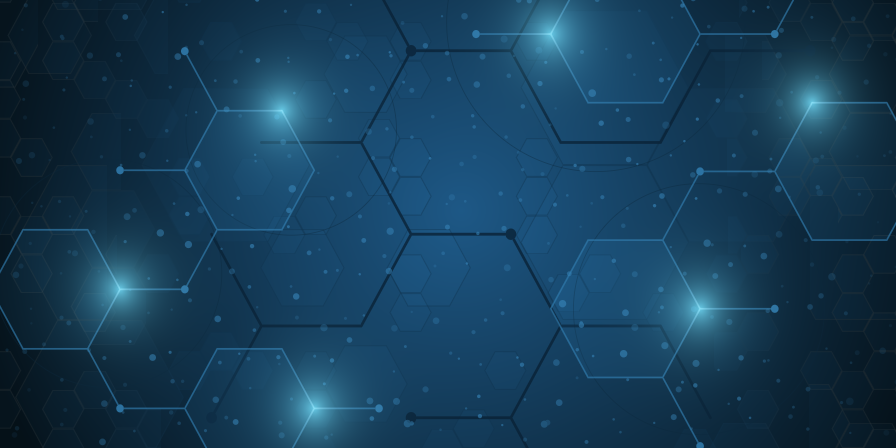
Give the GLSL for this background, as a Shadertoy shader.

```glsl
// Dark blue technical backdrop: three networks of partial hexagons with nodes,
// cyan glows at chosen corners, faint honeycombs, rings and drifting specks.
// Networks are lists of arcs: (cell column, cell row, first corner, side count).

const float STRETCH = 1.062;

float hash(vec2 p) {
    vec3 v = fract(vec3(p.xyx) * 0.1031);
    v += dot(v, v.yzx + 33.33);
    return fract((v.x + v.y) * v.z);
}

float segment(vec2 p, vec2 a, vec2 b) {
    vec2 ab = b - a;
    return length(p - a - ab * clamp(dot(p - a, ab) / dot(ab, ab), 0.0, 1.0));
}

// Flat-topped hexagon with unit circumradius, its corners and its grid
float hexagon(vec2 p) { return max(abs(p.y), dot(abs(p), vec2(0.866, 0.5))) - 0.866; }
vec2 corner(float n) { return vec2(cos(n * 1.0472), sin(n * 1.0472)); }
vec2 cellCentre(vec2 cell) { return cell * vec2(1.5, 0.866); }

// Antialiased coverage of a shape from its distance
float cover(float d) { return clamp(0.5 - d * iResolution.y, 0.0, 1.0); }

// Distances to: lines, nodes, glow centres, full hexagon interiors
vec4 network(vec2 p, vec2 origin, float radius, vec4 arcs[8], vec3 nodes[5]) {
    vec2 q = (p - origin) / (radius * vec2(1.0, STRETCH));
    vec4 d = vec4(9.0);
    for (int i = 0; i < 8; i++) {
        vec2 h = q - cellCentre(arcs[i].xy);
        float first = arcs[i].z;
        for (float k = 0.0; k < arcs[i].w; k++)
            d.x = min(d.x, segment(h, corner(first + k), corner(first + k + 1.0)));
        if (arcs[i].w > 5.5)
            d.zw = min(d.zw, vec2(length(h - corner(first)), hexagon(h)));
    }
    for (int i = 0; i < 5; i++)
        d.y = min(d.y, length(q - cellCentre(nodes[i].xy) - corner(nodes[i].z)));
    return d * radius;
}

// Sparse honeycomb: x = outlines, y = fills
vec2 honeycomb(vec2 p, float radius, float density) {
    vec2 q = p / (radius * vec2(1.0, STRETCH)), spacing = vec2(3.0, 1.732), result = vec2(0.0);
    for (float k = 0.0; k < 2.0; k++) {
        vec2 g = q / spacing + 0.5 * k, id = floor(g);
        float d = hexagon((g - id - 0.5) * spacing) * radius;
        float shown = step(hash(id + 17.0 * k + radius * 300.0), density);
        result += shown * vec2(cover(abs(d + 0.001) - 0.0012), cover(d));
    }
    return result;
}

float specks(vec2 p, float size, float seed) {
    vec2 id = floor(p / size);
    vec2 offset = 0.15 + 0.7 * vec2(hash(id + seed), hash(id + seed + 41.0));
    float h = hash(id + seed + 83.0);
    float d = length(p - (id + offset) * size) - 0.0025 - 0.006 * h * h;
    return cover(d) * (0.25 + 0.5 * hash(id + seed + 7.0));
}

void mainImage(out vec4 fragColor, in vec2 fragCoord) {
    vec2 p = fragCoord / iResolution.y;
    p.x += 1.0 - 0.5 * iResolution.x / iResolution.y;

    // Radial backdrop
    float r = length(p - vec2(1.03, 0.53));
    vec3 color = mix(vec3(0.115, 0.345, 0.525), vec3(0.018, 0.065, 0.095), min(r / 1.1, 1.0));
    float side = smoothstep(0.55, 0.95, abs(p.x - 1.0));

    // Faint honeycombs at three scales, warmer toward the sides
    vec3 faintLine = mix(vec3(0.05, 0.18, 0.28), vec3(0.16, 0.19, 0.20), side);
    for (float i = 0.0; i < 3.0; i++) {
        vec2 comb = honeycomb(p + 0.03 * i, 0.047 * exp2(i), 0.16 + 0.22 * side);
        color += vec3(0.004, 0.012, 0.018) * comb.y;
        color = mix(color, faintLine, 0.38 * comb.x);
    }

    // Thin rings: centre and radius
    vec3 rings[4] = vec3[4](vec3(0.65, 0.71, 0.235), vec3(1.56, 0.31, 0.28),
                            vec3(0.24, 0.39, 0.255), vec3(1.33, 0.95, 0.333));
    for (int i = 0; i < 4; i++)
        color = mix(color, vec3(0.04, 0.15, 0.23), 0.4 * cover(abs(length(p - rings[i].xy) - rings[i].z) - 0.001));

    // Dark network
    vec4 arcs[8] = vec4[8](vec4(0, 0, 0, 5), vec4(0, -2, 4, 5), vec4(-1, -1, 3, 5), vec4(1, 1, 2, 4),
        vec4(1, -3, 0, 4), vec4(-1, -3, 2, 1), vec4(2, 0, 1, 1), vec4(0, 2, 3, 1));
    vec3 nodes[5] = vec3[5](vec3(0, 0, 2), vec3(0, 0, 5), vec3(0, -2, 4), vec3(2, 0, 1), vec3(-1, -3, 3));
    vec4 dark = network(p, vec2(1.029, 0.682), 0.2227, arcs, nodes);
    color = mix(color, vec3(0.035, 0.13, 0.21), 0.8 * max(cover(dark.x - 0.003), cover(dark.y - 0.012)));

    // Bright networks on the left and right
    arcs = vec4[8](vec4(0, 0, 1, 6), vec4(-2, -2, 0, 6), vec4(0, -4, 0, 6), vec4(0, 2, 3, 1),
        vec4(-1, 1, 4, 1), vec4(-1, -1, 4, 2), vec4(-1, -3, 3, 2), vec4(1, -3, 4, 1));
    nodes = vec3[5](vec3(0, 2, 3), vec3(-1, 1, 4), vec3(-1, -1, 5), vec3(1, -3, 5), vec3(-1, -3, 4));
    vec4 bright = network(p, vec2(0.557, 0.620), 0.1445, arcs, nodes);
    arcs = vec4[8](vec4(0, 0, 3, 6), vec4(2, -2, 2, 6), vec4(0, -4, 0, 6), vec4(-1, 1, 4, 1),
        vec4(1, 1, 4, 2), vec4(1, -3, 1, 2), vec4(1, -3, 4, 1), vec4(1, -5, 3, 1));
    nodes = vec3[5](vec3(-1, 1, 4), vec3(1, -3, 2), vec3(1, -3, 5), vec3(1, 1, 5), vec3(1, -5, 4));
    bright = min(bright, network(p, vec2(1.396, 0.924), 0.1667, arcs, nodes));
    color += vec3(0.012, 0.035, 0.05) * cover(bright.w);

    // Specks, thinning toward the sides
    float dust = max(specks(p, 0.085, 3.0), specks(p, 0.12, 57.0));
    color = mix(color, vec3(0.22, 0.53, 0.74), dust * (0.8 - 0.55 * side));

    // Glows, then lines and nodes that brighten beside them
    float glow = exp(-bright.z / 0.052);
    color = mix(color, vec3(0.42, 0.82, 0.93), 0.95 * glow);
    vec3 lineColor = mix(vec3(0.19, 0.49, 0.69), vec3(0.60, 0.92, 1.0), glow);
    color = mix(color, lineColor, max(0.65 * cover(bright.x - 0.0018), 0.85 * cover(bright.y - 0.0085)));
    fragColor = vec4(color, 1.0);
}
```
